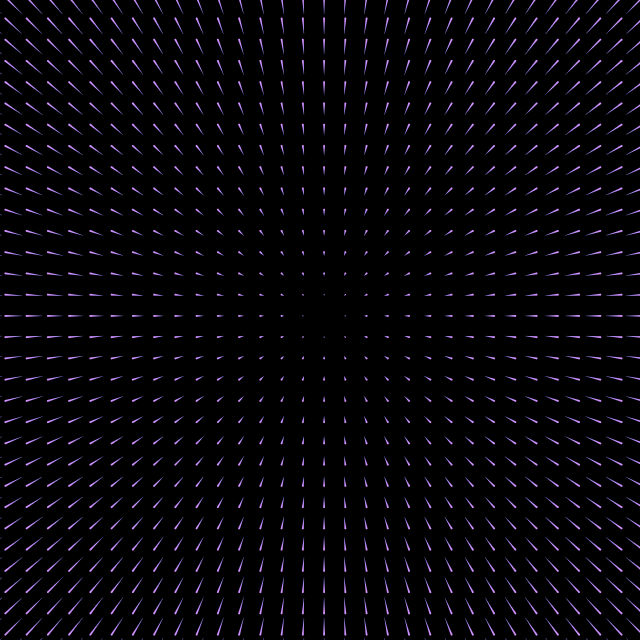
Give the GLSL for this pattern, as a WebGL 1 fragment shader.

```glsl
precision highp float;
// Violet needles on a square grid, all tapering toward a dark vanishing point.

uniform vec2 u_resolution;

const vec2 VANISHING_POINT = vec2(0.5064, 0.5064);
const float SPACING = 0.0332;        // grid step between needle heads
const float TIP_SCALE = 0.948;       // tip position as a fraction of the head's
const float HEAD_RADIUS = 0.00147;
const float TIP_RADIUS = 0.0002;
const float FULL_SIZE_STEPS = 2.2;   // grid steps before needles reach full width
const vec3 HEAD_COLOR = vec3(0.83, 0.57, 1.0);
const vec3 TIP_COLOR = vec3(0.62, 0.55, 1.0);

// Share of a pixel covered by a band of the given half width.
float bandCoverage(float dist, float radius, float pixel) {
  float halfPixel = 0.5 * pixel;
  float overlap = min(dist + halfPixel, radius) - max(dist - halfPixel, -radius);
  return clamp(overlap / pixel, 0.0, 1.0);
}

// Needle from its head toward the origin: premultiplied light.
vec3 needle(vec2 p, vec2 head, float pixel) {
  vec2 axis = head * (TIP_SCALE - 1.0);
  float along = clamp(dot(p - head, axis) / max(dot(axis, axis), 1e-8), 0.0, 1.0);
  float dist = length(p - head - axis * along);
  float growth = smoothstep(0.0, FULL_SIZE_STEPS * SPACING, length(head));
  float radius = mix(HEAD_RADIUS, TIP_RADIUS, along) * growth;
  return mix(HEAD_COLOR, TIP_COLOR, along) * bandCoverage(dist, radius, pixel);
}

void main() {
  float side = min(u_resolution.x, u_resolution.y);
  float pixel = 1.0 / side;
  vec2 uv = (gl_FragCoord.xy - 0.5 * u_resolution) / side + 0.5;
  vec2 p = uv - VANISHING_POINT;

  // Only the four surrounding grid corners can reach this point.
  vec2 corner = floor(p / SPACING);
  vec3 color = vec3(0.0);
  for (int j = 0; j < 2; j++) {
    for (int i = 0; i < 2; i++) {
      vec2 head = (corner + vec2(float(i), float(j))) * SPACING;
      color = max(color, needle(p, head, pixel));
    }
  }

  gl_FragColor = vec4(color, 1.0);
}
```
